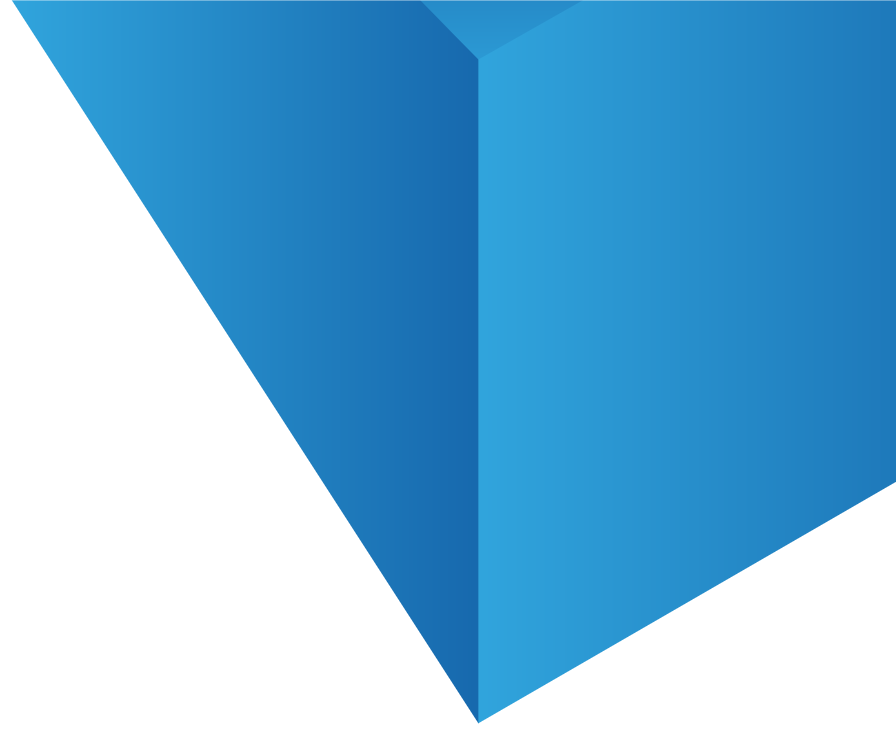
Write a Shadertoy shader that draws this background.

```glsl
#define APEX vec2(0.6447, 0.0252)
#define BODY_LEFT vec2(0.0157, 1.0)
#define BODY_RIGHT vec2(1.2075, 0.3506)
#define NOTCH_TIP vec2(0.6447, 0.9198)
#define NOTCH_LEFT vec2(0.5660, 1.0)
#define NOTCH_RIGHT vec2(0.7862, 1.0)
#define LIGHT_BLUE vec3(0.190, 0.645, 0.865)
#define MID_BLUE vec3(0.130, 0.505, 0.755)
#define DEEP_BLUE vec3(0.090, 0.410, 0.680)
#define RIGHT_SPAN 0.77
#define MID_STOP 0.6
#define RIM_WIDTH 0.0012

// Signed distance to a line, positive on the left of a -> b
float lineSide(vec2 p, vec2 a, vec2 b) {
    vec2 dir = normalize(b - a);
    vec2 q = p - a;
    return dir.x * q.y - dir.y * q.x;
}

// Region above a V through three points, positive inside
float wedge(vec2 p, vec2 left, vec2 tip, vec2 right) {
    return min(lineSide(p, left, tip), lineSide(p, tip, right));
}

// Antialiased coverage from a signed distance
float coverage(float dist, float pixel) {
    return clamp(dist / pixel + 0.5, 0.0, 1.0);
}

// Three-stop blue gradient
vec3 blueRamp(float t) {
    vec3 col = mix(LIGHT_BLUE, MID_BLUE, clamp(t / MID_STOP, 0.0, 1.0));
    return mix(col, DEEP_BLUE, clamp((t - MID_STOP) / (1.0 - MID_STOP), 0.0, 1.0));
}

void mainImage(out vec4 fragColor, in vec2 fragCoord) {
    float pixel = 1.0 / iResolution.y;
    vec2 p = fragCoord * pixel;

    // Two side faces meeting at the vertical ridge
    vec3 leftFace = blueRamp((p.x - BODY_LEFT.x) / (APEX.x - BODY_LEFT.x));
    vec3 rightFace = blueRamp((p.x - APEX.x) / RIGHT_SPAN);
    vec3 solid = mix(leftFace, rightFace, coverage(p.x - APEX.x, pixel));

    // Notch at the top, lighter toward its tip
    float notchHeight = (p.y - NOTCH_TIP.y) / (NOTCH_LEFT.y - NOTCH_TIP.y);
    vec3 notchColor = blueRamp(mix(0.19, 0.43, notchHeight));
    float notch = wedge(p, NOTCH_LEFT, NOTCH_TIP, NOTCH_RIGHT);
    solid = mix(solid, notchColor, coverage(notch, pixel));

    // White ground and faint pale rim along the top
    float body = wedge(p, BODY_LEFT, APEX, BODY_RIGHT);
    vec3 col = mix(vec3(1.0), solid, coverage(body, pixel));
    float rim = coverage(p.y - 1.0 + RIM_WIDTH, pixel);
    col = mix(col, vec3(1.0), 0.4 * rim);

    fragColor = vec4(col, 1.0);
}
```
